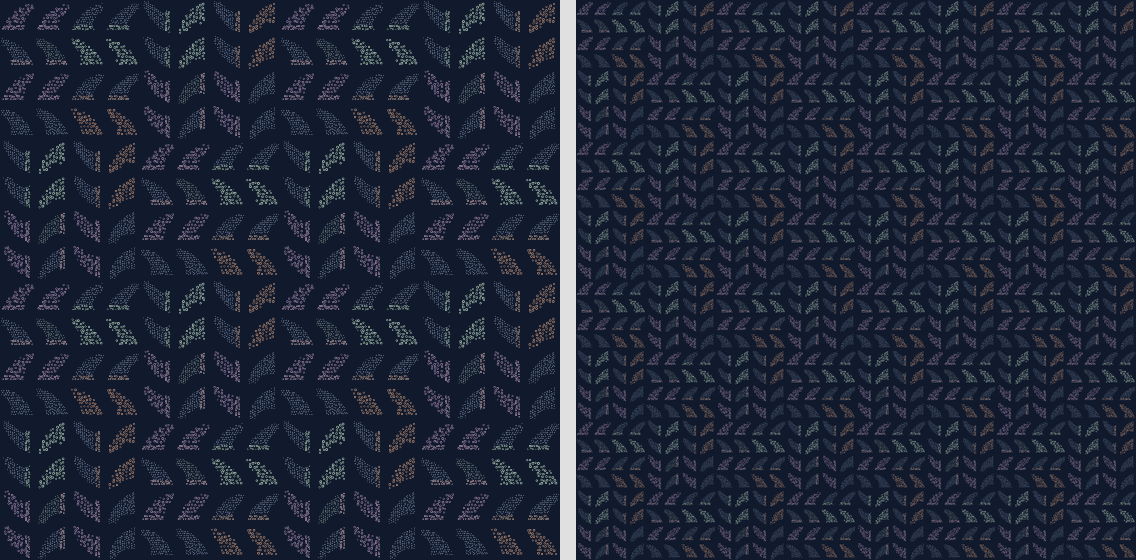
Left, the tile; right, the same tile 2 across and 2 down.
Write a Shadertoy shader that draws this pattern.

```glsl
const float CELLS = 16.0;         // fins across and down
const float BLOCK = 4.0;          // fins per block side
const float BASE_Y = 0.14;        // base line of a fin inside its cell
const float FIN_HEIGHT = 0.76;
const float BAND_HEIGHT = 0.16;   // contrasting strip along the base
const float RING_GRID = 10.5;     // dots per cell for each texture
const float BAND_GRID = 14.0;
const float STIPPLE_GRID = 17.0;
const float JITTER = 0.5;
const float RING_HOLE = 0.42;     // hole radius relative to the ring

const vec3 NAVY   = vec3(0.067, 0.102, 0.176);
const vec3 PURPLE = vec3(0.61, 0.50, 0.65);
const vec3 LILAC  = vec3(0.72, 0.60, 0.70);
const vec3 SLATE  = vec3(0.47, 0.53, 0.63);
const vec3 SAGE   = vec3(0.48, 0.56, 0.54);
const vec3 MINT   = vec3(0.68, 0.79, 0.70);
const vec3 PINK   = vec3(0.79, 0.67, 0.69);
const vec3 SAND   = vec3(0.79, 0.66, 0.58);
const vec3 COPPER = vec3(0.70, 0.53, 0.44);

vec3 hash3(vec2 p) {
    vec3 q = fract(p.xyx * vec3(0.1031, 0.1030, 0.0973));
    q += dot(q, q.yxz + 33.33);
    return fract((q.xxy + q.yzz) * q.zyx);
}

// Inset from the fin outline, positive inside; p.y is height above the base
float finInset(vec2 p) {
    float t = clamp(p.y / FIN_HEIGHT, 0.0, 1.0);
    float front = 0.03 + 0.4 * p.y + 0.6 * (1.0 - sqrt(1.0 - t * t));
    float back = 0.69 + 1.5 * pow(max(p.y - 0.22, 0.0), 1.65);
    float sides = min(p.x - front, min(back, 0.965) - p.x);
    return min(sides, min(p.y, FIN_HEIGHT - p.y));
}

// Coverage of scattered dots whose centres lie in the fin between two heights
float finDots(vec2 p, float grid, float size, float hole, vec2 span, float seed, float px) {
    vec2 home = floor(p * grid);
    float cover = 0.0;
    for (int j = -1; j <= 1; j++) {
        for (int i = -1; i <= 1; i++) {
            vec2 g = home + vec2(i, j);
            vec3 h = hash3(g + 20.0 + seed * vec2(37.0, 53.0));
            float stagger = mod(g.y, 2.0) * 0.5 - 0.25;
            vec2 c = (g + 0.5 + vec2(stagger, 0.0) + JITTER * (h.xy - 0.5)) / grid;
            float inset = finInset(c);
            if (inset < 0.0 || c.y < span.x || c.y > span.y) continue;
            float radius = size / grid * mix(0.72, 1.1, h.z);
            radius *= mix(0.6, 1.0, smoothstep(0.0, 0.05, inset));
            float r = length(p - c);
            float d = max(r - radius, hole * radius - r);
            float tone = mix(0.8, 1.0, h.x);
            cover = max(cover, tone * clamp(0.5 - d / px, 0.0, 1.0));
        }
    }
    return cover;
}

void mainImage(out vec4 fragColor, in vec2 fragCoord) {
    vec2 uv = fragCoord / iResolution.xy * CELLS;
    float px = CELLS / min(iResolution.x, iResolution.y);

    // Checkerboard of blocks, every other one turned a quarter
    vec2 block = floor(uv / BLOCK);
    vec2 q = mod(uv, BLOCK);
    if (mod(block.x + block.y, 2.0) < 0.5) q = vec2(q.y, BLOCK - q.x);

    // Fin cell, mirrored on alternate rows
    vec2 id = clamp(floor(q), 0.0, BLOCK - 1.0);
    vec2 p = q - id;
    float row = BLOCK - 1.0 - id.y;
    float pair = floor(id.x / 2.0);
    if (mod(row, 2.0) > 0.5) p.x = 1.0 - p.x;
    p.y -= BASE_Y;

    // Texture and colours by row and pair
    bool rings = mod(row + pair, 2.0) < 0.5;
    bool banded = row < 2.5 && !(row == 1.0 && rings);
    vec3 body = row == 3.0 ? COPPER : row == 1.0 ? MINT : PURPLE;
    if (!rings) body = id.x == 1.0 && row == 1.0 ? SAGE : SLATE;
    vec3 band = rings ? LILAC : row == 0.0 ? MINT : row == 1.0 ? PINK : SAND;

    float seed = id.x + BLOCK * row + 1.0;
    float grid = rings ? RING_GRID : STIPPLE_GRID - 2.0 * mod(id.x + 1.0, 2.0);
    float size = rings ? 0.37 : 0.26;
    float split = banded ? BAND_HEIGHT : 0.0;
    float bodyDots = finDots(p, grid, size, rings ? RING_HOLE : 0.0, vec2(split, 1.0), seed, px);
    float bandDots = finDots(p, BAND_GRID, 0.39, RING_HOLE, vec2(0.0, split), seed + 16.0, px);

    vec3 color = mix(NAVY, body, bodyDots);
    color = mix(color, band, bandDots);
    fragColor = vec4(color, 1.0);
}
```
